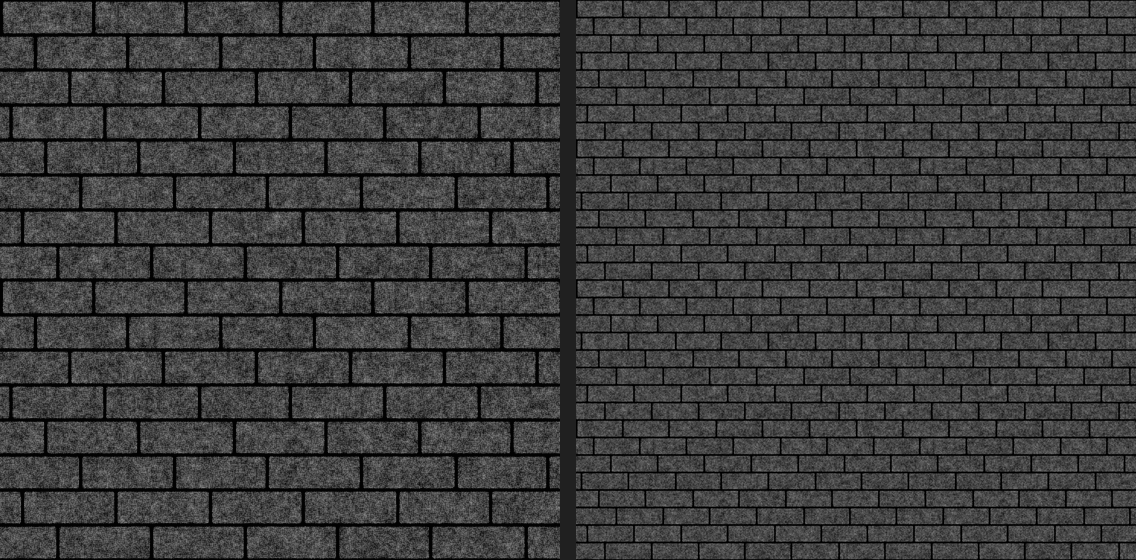
Left: one tile. Right: repeated 2 by 2.
A WebGL 1 fragment shader for this pattern:

```glsl
precision highp float;
// Dark grey stone bricks in black mortar, each course shifted by 3/8 of a brick.
// Bricks are rounded-box distances with jittered joints; the stone surface is
// a sum of wrapping gradient noise octaves that are strongest at the fine grain.

uniform vec2 u_resolution;

#define BRICKS vec2(6.0, 16.0)   // bricks across, courses down
#define COURSE_CYCLE 8.0         // courses before the joints line up again
#define COURSE_SHIFT 0.375       // shift per course, in bricks
#define JOINT_WIDTH 0.0062       // mortar width, in canvas units
#define JOINT_JITTER 0.015       // wander of upright joints, in bricks
#define CORNER_RADIUS 0.0035
#define EDGE_SOFTNESS 0.0012
#define EDGE_WEAR 0.003          // how far the grain nibbles the edges
#define STONE_GREY 0.282
#define MORTAR_GREY 0.008
#define BRICK_VARIATION 0.02     // brightness range between bricks
#define GRAIN_STRENGTH 0.07      // amplitude of the coarsest octave

float hash(vec2 p, float seed) {
    vec3 q = fract(vec3(p.xyx + seed * 7.31) * vec3(0.1031, 0.1030, 0.0973));
    q += dot(q, q.yzx + 33.33);
    return fract((q.x + q.y) * q.z);
}

// Dot product of a corner's random unit gradient with the offset from it
float cornerSlope(vec2 corner, vec2 offset, float period, float seed) {
    float angle = 6.28319 * hash(mod(corner, period), seed);
    return dot(vec2(cos(angle), sin(angle)), offset);
}

// Gradient noise that wraps after a whole number of cells
float gradientNoise(vec2 p, float period, float seed) {
    vec2 cell = floor(p);
    vec2 f = p - cell;
    vec2 w = f * f * f * (f * (f * 6.0 - 15.0) + 10.0);
    vec2 right = vec2(1.0, 0.0);
    vec2 up = vec2(0.0, 1.0);
    float low = mix(cornerSlope(cell, f, period, seed),
                    cornerSlope(cell + right, f - right, period, seed), w.x);
    float high = mix(cornerSlope(cell + up, f - up, period, seed),
                     cornerSlope(cell + 1.0, f - 1.0, period, seed), w.x);
    return mix(low, high, w.y);
}

// Cloudy blotches below, sharp speckle on top
float stoneGrain(vec2 uv) {
    float sum = 0.0;
    float amplitude = GRAIN_STRENGTH;
    float frequency = 23.0;
    for (int octave = 0; octave < 5; octave++) {
        float seed = float(octave) + 1.0;
        sum += amplitude * gradientNoise(uv * frequency + 0.37 * seed, frequency, seed);
        amplitude *= 1.31;
        frequency *= 2.0;
    }
    return sum;
}

float jointOffset(float index, float course) {
    vec2 id = vec2(mod(index, BRICKS.x), course);
    return (hash(id, 11.0) * 2.0 - 1.0) * JOINT_JITTER;
}

float roundedBox(vec2 p, vec2 halfSize, float radius) {
    vec2 q = abs(p) - halfSize + radius;
    return length(max(q, 0.0)) + min(max(q.x, q.y), 0.0) - radius;
}

void main() {
    vec2 uv = gl_FragCoord.xy / u_resolution;
    float pixel = 1.0 / min(u_resolution.x, u_resolution.y);

    // Running bond: find the course, then the brick along it
    vec2 grid = uv * BRICKS;
    float row = floor(grid.y);
    float course = mod(BRICKS.y - 1.0 - row, COURSE_CYCLE);
    grid.x -= fract(course * COURSE_SHIFT);
    float index = floor(grid.x);

    // Brick outline between its two jittered joints
    float left = index + jointOffset(index, course);
    float right = index + 1.0 + jointOffset(index + 1.0, course);
    vec2 center = vec2(0.5 * (left + right), row + 0.5);
    vec2 halfSize = 0.5 * (vec2(right - left, 1.0) / BRICKS - JOINT_WIDTH);
    float edge = roundedBox((grid - center) / BRICKS, halfSize, CORNER_RADIUS);

    // Stone surface with worn edges
    float grain = stoneGrain(uv);
    float tone = hash(vec2(mod(index, BRICKS.x), row), 23.0) - 0.5;
    float stone = clamp(STONE_GREY + tone * BRICK_VARIATION + grain, 0.06, 0.65);
    edge -= grain * EDGE_WEAR;

    float soft = max(EDGE_SOFTNESS, 0.75 * pixel);
    float coverage = 1.0 - smoothstep(-soft, soft, edge);
    gl_FragColor = vec4(vec3(mix(MORTAR_GREY, stone, coverage)), 1.0);
}
```
